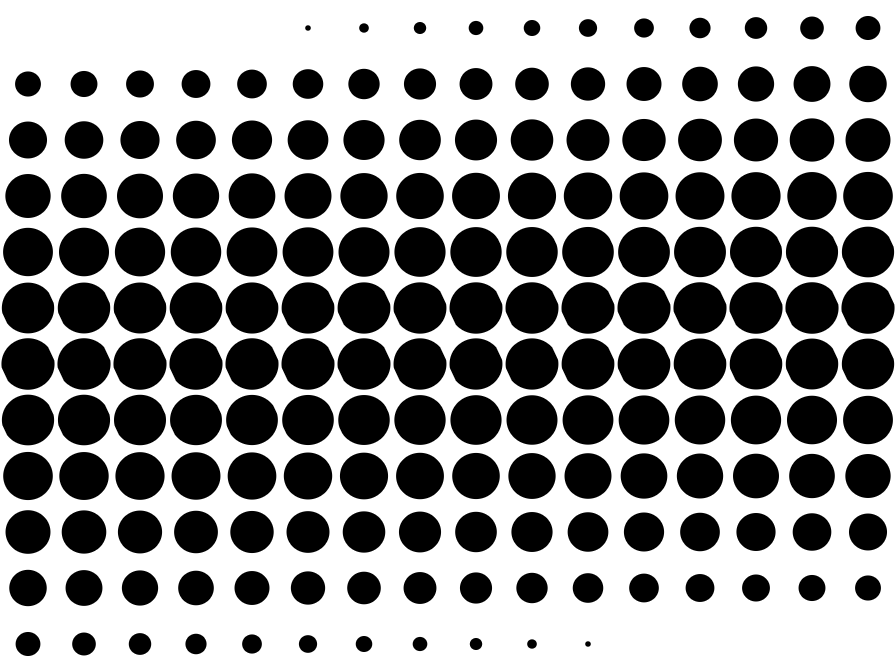
A WebGL 1 fragment shader for this pattern:

```glsl
precision highp float;
// Halftone grid of black dots whose size swells and shrinks in reading order.

uniform vec2 u_resolution;

const vec2 GRID = vec2(16.0, 12.0);
const vec2 MAX_RADIUS = vec2(0.474, 0.460); // in cells, slightly wide
const float HALF_SPAN = 91.0;               // dots from the middle to the vanishing point
const float FACET_ANGLE = 0.44;
const float FACET_DISTANCE = 0.453;
const vec3 INK = vec3(0.0);
const vec3 PAPER = vec3(1.0);

// Position of a cell in reading order, from the top left.
float readingIndex(vec2 cell, vec2 grid) {
  return (grid.y - 1.0 - cell.y) * grid.x + cell.x;
}

// Semicircular size profile: 1 in the middle, 0 beyond the span.
float sizeProfile(float index, float middle, float halfSpan) {
  float t = (index - middle) / halfSpan;
  return sqrt(max(1.0 - t * t, 0.0));
}

// Approximate signed distance to an ellipse.
float ellipseDistance(vec2 p, vec2 radius) {
  float k = length(p / radius);
  float slope = length(p / (radius * radius));
  return k * (k - 1.0) / max(slope, 0.0001);
}

// Signed distance to a band between two parallel lines.
float bandDistance(vec2 p, float angle, float halfWidth) {
  return abs(dot(p, vec2(cos(angle), sin(angle)))) - halfWidth;
}

void main() {
  vec2 gridPos = gl_FragCoord.xy / u_resolution * GRID;
  vec2 cell = floor(gridPos);
  vec2 p = fract(gridPos) - 0.5;
  float pixel = GRID.y / u_resolution.y;

  // Dot size from its place in the sequence
  float middle = 0.5 * (GRID.x * GRID.y - 1.0);
  float size = sizeProfile(readingIndex(cell, GRID), middle, HALF_SPAN);

  // Dot, with two small facets that only reach the largest ones
  float dist = ellipseDistance(p, MAX_RADIUS * max(size, 0.001));
  dist = max(dist, bandDistance(p, FACET_ANGLE, FACET_DISTANCE));

  float coverage = clamp(0.5 - dist / pixel, 0.0, 1.0) * step(0.001, size);
  gl_FragColor = vec4(mix(PAPER, INK, coverage), 1.0);
}
```
